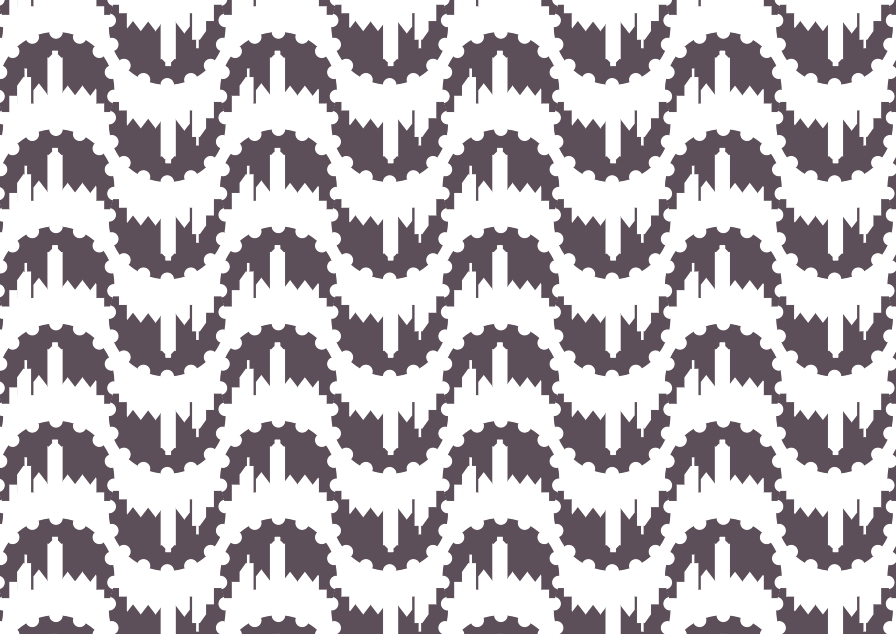
Write a Shadertoy shader that draws this pattern.

```glsl
#define CANVAS_WIDTH 1152.0
#define STEP vec2(286.0, 125.0)
#define ARCH_CENTRE vec2(68.0, 41.5)
#define BOWL_CENTRE vec2(-75.0, -1.5)
#define GEAR_RADIUS 75.0
#define NOTCH_RADIUS 8.7
#define NOTCH_COUNT 15.0
#define INK vec3(0.36, 0.31, 0.35)
#define PAPER vec3(1.0)

// Building with a flat roof, open downwards
float block(vec2 p, float left, float right, float top) {
    return max(max(left - p.x, p.x - right), p.y - top);
}

// Pitched roof, open downwards
float gable(vec2 p, float ridge, float top) {
    return (p.y - top + 1.3 * abs(p.x - ridge)) * 0.61;
}

float skyline(vec2 p) {
    // Stepped ground
    float d = p.y + 38.0;
    d = min(d, block(p, -70.0, 72.0, -28.0));
    d = min(d, block(p, -60.0, 62.0, -17.0));

    // Left houses with a slanted roof and a mast
    d = min(d, block(p, -60.0, -49.0, -7.0));
    float slant = (p.y - 17.0 - 1.4 * (p.x + 42.0)) * 0.58;
    d = min(d, max(block(p, -50.0, -32.0, 17.0), slant));
    d = min(d, block(p, -40.5, -37.2, 28.0));

    // Row of pitched roofs
    float roofs = min(gable(p, -22.0, 9.0), gable(p, 15.0, 6.0));
    roofs = min(roofs, min(gable(p, 34.0, 6.0), gable(p, 51.0, 2.0)));
    d = min(d, max(roofs, max(-29.0 - p.x, p.x - 52.0)));

    // Central tower with a narrow, tapered cap
    d = min(d, block(p, -11.0, 8.5, 42.0));
    d = min(d, max(block(p, -5.0, 2.5, 51.0), gable(p, -1.25, 55.0)));
    float shoulder = (p.y + abs(p.x + 1.25) - 50.0) * 0.71;
    return min(d, max(block(p, -11.0, 8.5, 46.0), shoulder));
}

float notchedDisc(vec2 p) {
    float sector = 6.2831853 / NOTCH_COUNT;
    float angle = mod(atan(p.x, p.y) + 0.5 * sector, sector) - 0.5 * sector;
    vec2 q = length(p) * vec2(sin(angle), cos(angle));
    float notch = length(q - vec2(0.0, GEAR_RADIUS)) - NOTCH_RADIUS;
    return max(length(p) - GEAR_RADIUS, -notch);
}

// Gear with the city cut away, repeated over the plane
float gearCity(vec2 p) {
    vec2 margin = vec2(0.5 * STEP.x, 44.0);
    p = mod(p + margin, STEP) - margin;
    return max(notchedDisc(p), -skyline(p));
}

void mainImage(out vec4 fragColor, in vec2 fragCoord) {
    float pixel = CANVAS_WIDTH / iResolution.x;
    vec2 p = (fragCoord - 0.5 * iResolution.xy) * pixel;

    // Upright arches and the same gears turned half round
    float d = min(gearCity(p - ARCH_CENTRE), gearCity(BOWL_CENTRE - p));
    float ink = 1.0 - smoothstep(-0.6 * pixel, 0.6 * pixel, d);
    fragColor = vec4(mix(PAPER, INK, ink), 1.0);
}
```
